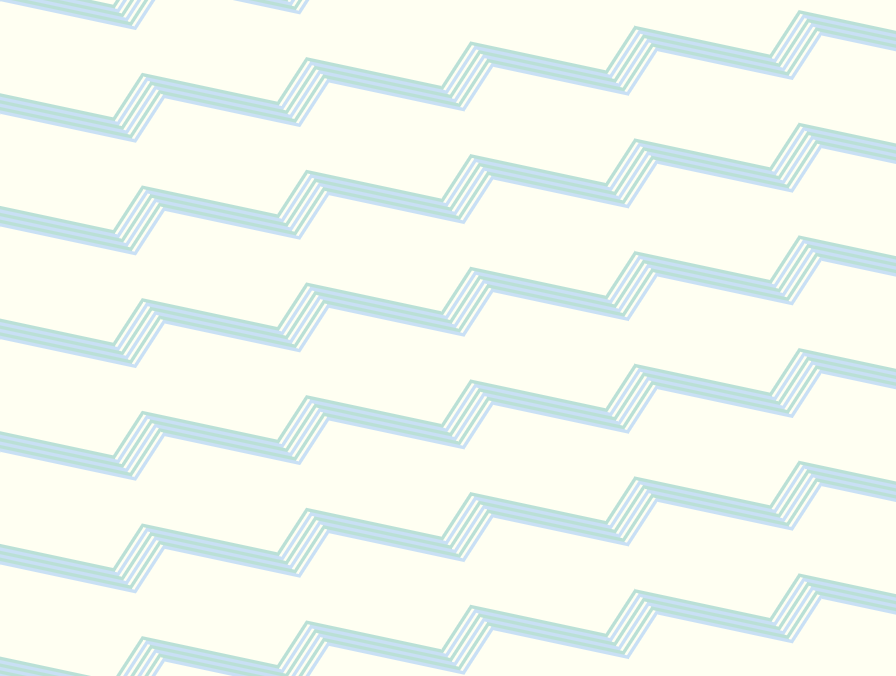
Give the GLSL for this pattern, as a Shadertoy shader.

```glsl
const vec3 CREAM = vec3(1.0, 1.0, 0.95);
const vec3 MINT = vec3(0.73, 0.88, 0.84);
const vec3 SKY = vec3(0.79, 0.88, 0.96);

const int STRANDS = 6;
const float STRAND_WIDTH = 0.00503;
const vec2 STRAND_STEP = vec2(0.0063, -0.0064);
const vec2 FIRST_PEAK = vec2(0.6969, 0.6026);
const float ROW_HEIGHT = 1.0 / 6.0;

// One period: a long gentle fall, then a short steep climb
const vec2 FALL = vec2(0.2002, -0.0427);
const vec2 CLIMB = vec2(0.0427, 0.0659);

// Signed distance above the nearest row of a climbing zigzag
float zigzagDistance(vec2 p, vec2 fall, vec2 climb, float rowHeight) {
    vec2 period = fall + climb;
    p -= floor(p.x / period.x) * period;
    bool falling = p.x < fall.x;
    vec2 segment = falling ? fall : climb;
    vec2 start = falling ? vec2(0.0) : fall;
    float height = p.y - start.y - (p.x - start.x) * segment.y / segment.x;
    height -= rowHeight * floor(height / rowHeight + 0.5);
    return height * segment.x / length(segment);
}

// Corner shift that offsets both segments by one unit
vec2 miterShift(vec2 a, vec2 b) {
    vec2 normalA = normalize(vec2(-a.y, a.x));
    vec2 normalB = normalize(vec2(-b.y, b.x));
    return (normalA + normalB) / (1.0 + dot(normalA, normalB));
}

// Coverage of a stroke with sharp mitred corners
float strokeCoverage(vec2 p, float width, float pixel) {
    vec2 halfShift = 0.5 * width * miterShift(FALL, CLIMB);
    float top = zigzagDistance(p - halfShift, FALL, CLIMB, ROW_HEIGHT);
    float bottom = zigzagDistance(p + halfShift, FALL, CLIMB, ROW_HEIGHT);
    return clamp(0.5 - top / pixel, 0.0, 1.0)
         * clamp(0.5 + bottom / pixel, 0.0, 1.0);
}

void mainImage(out vec4 fragColor, in vec2 fragCoord) {
    vec2 p = fragCoord / iResolution.y - FIRST_PEAK;
    float pixel = 1.0 / iResolution.y;

    // Alternate the two inks across the ribbon
    vec3 ink = vec3(0.0);
    float coverage = 0.0;
    for (int i = 0; i < STRANDS; i++) {
        float strand = strokeCoverage(p - float(i) * STRAND_STEP, STRAND_WIDTH, pixel);
        ink += strand * (i % 2 == 0 ? MINT : SKY);
        coverage += strand;
    }

    vec3 color = mix(CREAM, ink / max(coverage, 1e-4), min(coverage, 1.0));
    fragColor = vec4(color, 1.0);
}
```
